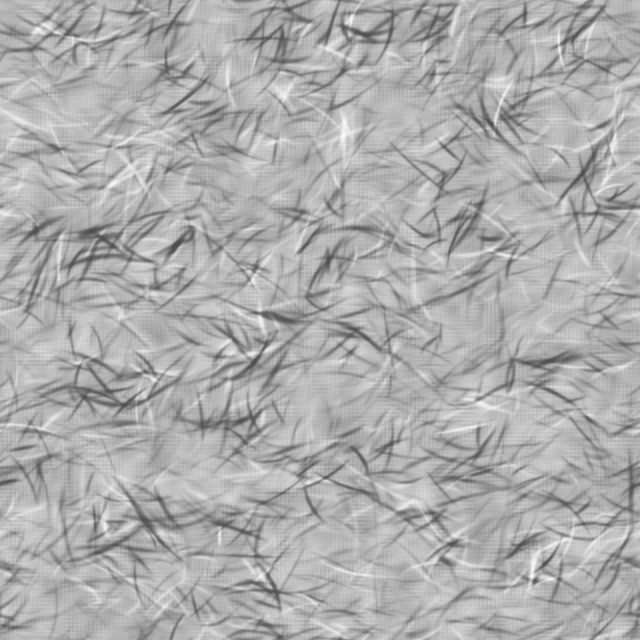
A Shadertoy shader for this texture:

```glsl
// Seamless grey felt of short, curved, tapering fibres with a faint woven ripple.

const float TAU = 6.2831853;

vec3 hash3(vec3 p) {
    p = fract(p * vec3(0.1031, 0.1030, 0.0973));
    p += dot(p, p.yxz + 33.33);
    return fract((p.xxy + p.yxx) * p.zyx);
}

// Dot product of a random unit gradient with the offset from its lattice corner
float corner(vec2 cell, vec2 offset, float period, float seed) {
    float a = TAU * hash3(vec3(mod(cell, period), seed)).x;
    return dot(vec2(cos(a), sin(a)), offset);
}

// Gradient noise that wraps after "period" lattice cells across the canvas
float gradientNoise(vec2 uv, float period, float seed) {
    vec2 p = uv * period, i = floor(p), f = p - i;
    vec2 u = f * f * f * (f * (f * 6.0 - 15.0) + 10.0);
    vec2 e = vec2(1.0, 0.0);
    float bottom = mix(corner(i, f, period, seed), corner(i + e, f - e, period, seed), u.x);
    float top = mix(corner(i + e.yx, f - e.yx, period, seed), corner(i + 1.0, f - 1.0, period, seed), u.x);
    return mix(bottom, top, u.y);
}

// Soft profile of a bent fibre that fades out towards both tips
float fibre(vec2 p, float angle, float halfLength, float width, float bend) {
    float c = cos(angle), s = sin(angle);
    vec2 q = vec2(c * p.x + s * p.y, c * p.y - s * p.x);
    float t = q.x / halfLength;
    float d = (q.y - bend * halfLength * t * t) / width;
    return max(1.0 - t * t, 0.0) * exp(-d * d);
}

// Summed darkness of one layer of fibres, one per wrapped grid cell
float fibreLayer(vec2 uv, float cells, float seed) {
    vec2 p = uv * cells, home = floor(p);
    float sum = 0.0;
    for (int y = -1; y <= 1; y++)
    for (int x = -1; x <= 1; x++) {
        vec2 cell = home + vec2(x, y);
        vec2 id = mod(cell, cells);
        vec3 place = hash3(vec3(id, seed));
        vec3 shape = hash3(vec3(id, seed + 41.0));
        vec3 tone = hash3(vec3(id, seed + 83.0));
        vec2 centre = cell + place.xy;

        // Neighbours lean alike and gather into darker tufts
        float flow = gradientNoise(centre / cells, 7.0, 5.0);
        float tuft = gradientNoise(centre / cells, 9.0, 17.0);
        float angle = 0.35 + 1.6 * flow + 1.4 * (place.z + shape.x - 1.0);

        float strength = (0.02 + 0.25 * tone.x * tone.x) * max(1.0 + 1.6 * tuft, 0.1);
        strength *= tone.y < 0.27 ? -0.7 : 1.0;
        sum += strength * fibre((p - centre) / cells, angle,
            mix(0.35, 0.95, shape.y) / cells, mix(0.0023, 0.0041, shape.z), 0.5 * (tone.z - 0.5));
    }
    return sum;
}

void mainImage(out vec4 fragColor, in vec2 fragCoord) {
    vec2 uv = fragCoord / iResolution.xy;

    // Fibres, from long and sparse to short and dense
    float darkness = 0.0;
    for (int i = 0; i < 13; i++)
        darkness += fibreLayer(uv, 10.0 + float(i), 7.0 * float(i) + 3.0);

    // Cloudy ground
    float grey = 0.735 - darkness;
    grey += 0.10 * gradientNoise(uv, 10.0, 29.0) + 0.10 * gradientNoise(uv, 34.0, 31.0);

    // Woven ripple in patches, faded where the canvas is too small to show it
    vec2 wave = sin(TAU * 160.0 * uv);
    float patchX = gradientNoise(uv, 24.0, 37.0), patchY = gradientNoise(uv, 24.0, 43.0);
    float ripple = wave.x * patchX + wave.y * (patchY + 0.1);
    grey += 0.05 * ripple * smoothstep(330.0, 500.0, min(iResolution.x, iResolution.y));

    // Soft limits for the deepest tufts and the brightest gaps
    grey = 0.66 + 0.36 * tanh((grey - 0.66) / 0.36);
    fragColor = vec4(vec3(grey), 1.0);
}
```
